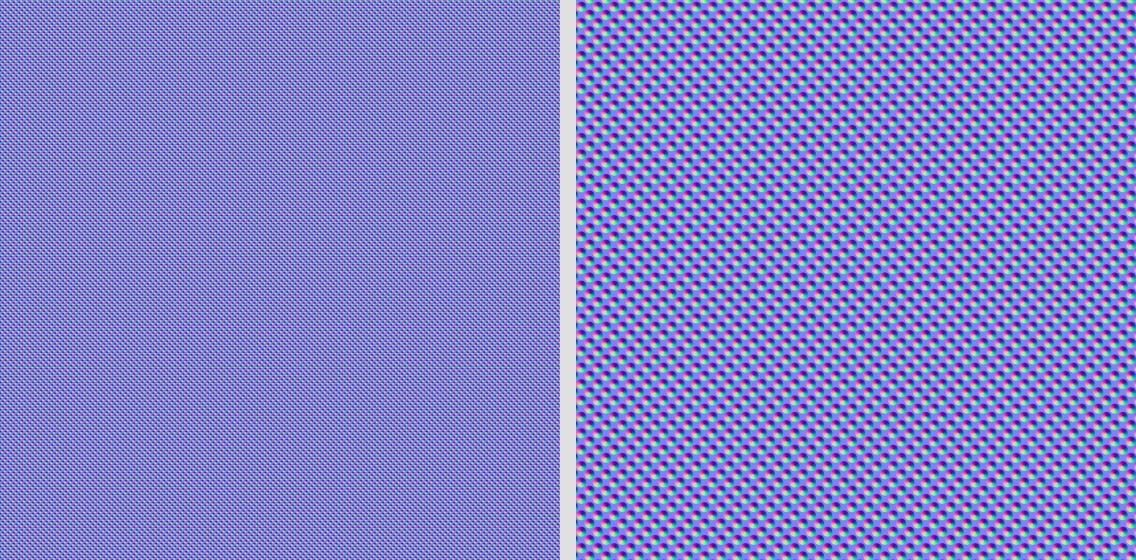
Left: the whole. Right: its middle third, enlarged.
Give the GLSL for this texture map, as a WebGL 2 fragment shader.

```glsl
#version 300 es
precision highp float;
// Tangent-space normal map of a finely perforated sheet: round dimples on a
// staggered grid, two per cell. Each wall tilts the normal towards the dimple
// centre, and the result is averaged over a few samples per pixel.

#define REPEATS vec2(102.4, 102.4)  // cells across and down
#define PHASE vec2(0.04, 0.04)      // shift of the grid from the top left
#define RADIUS 0.30                 // dimple radius in cells
#define EDGE 0.03                   // softness of the rim
#define FLOOR 0.08                  // radius over which the floor curves up
#define TILT 0.985                  // steepness of the wall
#define WEAR 0.02                   // variation of tilt between dimples
#define SAMPLES 4                   // samples per pixel along each axis

uniform vec2 u_resolution;
out vec4 fragColor;

float hash(vec2 p) {
    return fract(sin(dot(p, vec2(127.1, 311.7))) * 43758.5453);
}

// Surface normal at a point given in cells
vec3 sheetNormal(vec2 p) {
    // Nearest dimple of the two interleaved grids
    vec2 centreA = floor(p) + 0.5;
    vec2 centreB = floor(p + 0.5);
    vec2 toA = p - centreA;
    vec2 toB = p - centreB;
    bool useA = dot(toA, toA) < dot(toB, toB);
    vec2 offset = useA ? toA : toB;
    vec2 centre = useA ? centreA : centreB;

    // Rounded floor, steep wall, soft rim
    float dist = length(offset);
    float rim = 1.0 - smoothstep(RADIUS - EDGE, RADIUS + EDGE, dist);
    float wall = smoothstep(0.0, FLOOR, dist) * rim;
    float tilt = wall * (TILT + WEAR * (hash(centre) - 0.5));
    vec2 slope = -offset / max(dist, 0.0001) * tilt;
    return vec3(slope, sqrt(max(1.0 - tilt * tilt, 0.0)));
}

void main() {
    // Average the normals inside the pixel
    vec3 normal = vec3(0.0);
    for (int j = 0; j < SAMPLES; j++) {
        for (int i = 0; i < SAMPLES; i++) {
            vec2 subpixel = (vec2(i, j) + 0.5) / float(SAMPLES) - 0.5;
            vec2 uv = (gl_FragCoord.xy + subpixel) / u_resolution;
            normal += sheetNormal((uv - vec2(0.0, 1.0)) * REPEATS + PHASE);
        }
    }
    normal /= float(SAMPLES * SAMPLES);

    // Encode the normal as a colour
    fragColor = vec4(normal * 0.5 + 0.5, 1.0);
}
```
